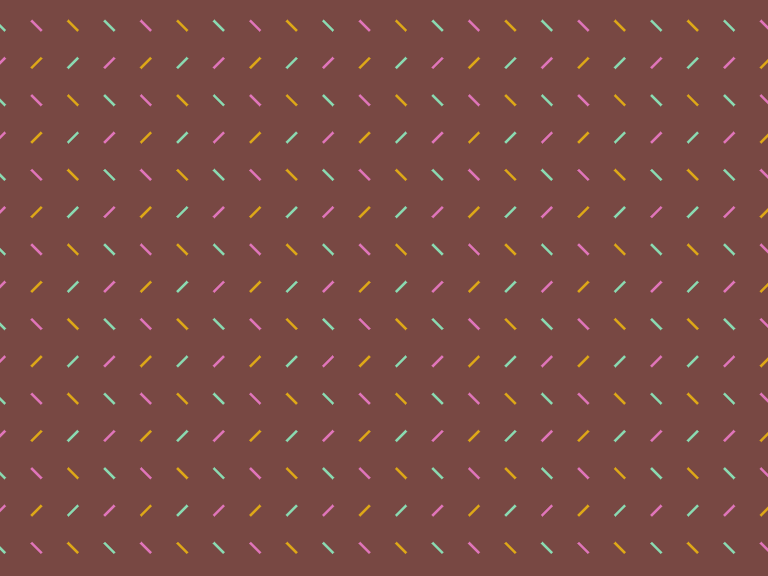
Reproduce this pattern procedurally as a WebGL 2 fragment shader.

```glsl
#version 300 es
precision highp float;

uniform vec2 u_resolution;
out vec4 fragColor;

// Signed distance to an upright box with the given half size
float boxDistance(vec2 p, vec2 halfSize) {
    vec2 d = abs(p) - halfSize;
    return length(max(d, 0.0)) + min(max(d.x, d.y), 0.0);
}

// Cycle of three dash colours
vec3 dashColour(float index) {
    vec3 mint = vec3(0.54, 0.86, 0.70);
    vec3 pink = vec3(0.88, 0.46, 0.73);
    vec3 gold = vec3(0.87, 0.66, 0.09);
    float i = mod(index, 3.0);
    return i < 0.5 ? mint : (i < 1.5 ? pink : gold);
}

void main() {
    // Canvas height is one unit
    vec2 p = gl_FragCoord.xy / u_resolution.y;
    float pixel = 1.0 / u_resolution.y;

    // Grid cell and position relative to its dash centre
    vec2 pitch = vec2(0.0633, 0.06476);
    vec2 grid = (p - vec2(0.0, 0.0488)) / pitch;
    vec2 cell = floor(grid + 0.5);
    vec2 local = (grid - cell) * pitch;

    // Rows alternate between falling and rising dashes
    float oddRow = mod(cell.y, 2.0);
    local.x *= 2.0 * oddRow - 1.0;
    vec2 turned = vec2(local.x + local.y, local.y - local.x) * 0.70711;
    float dist = boxDistance(turned, vec2(0.0129, 0.0022));
    float coverage = clamp(0.5 - dist / pixel, 0.0, 1.0);

    // The colour cycle skips one step near the right edge
    float skip = step(18.5, cell.x);
    vec3 dash = dashColour(cell.x + oddRow + skip);

    vec3 ground = vec3(0.47, 0.282, 0.263);
    fragColor = vec4(mix(ground, dash, coverage), 1.0);
}
```
